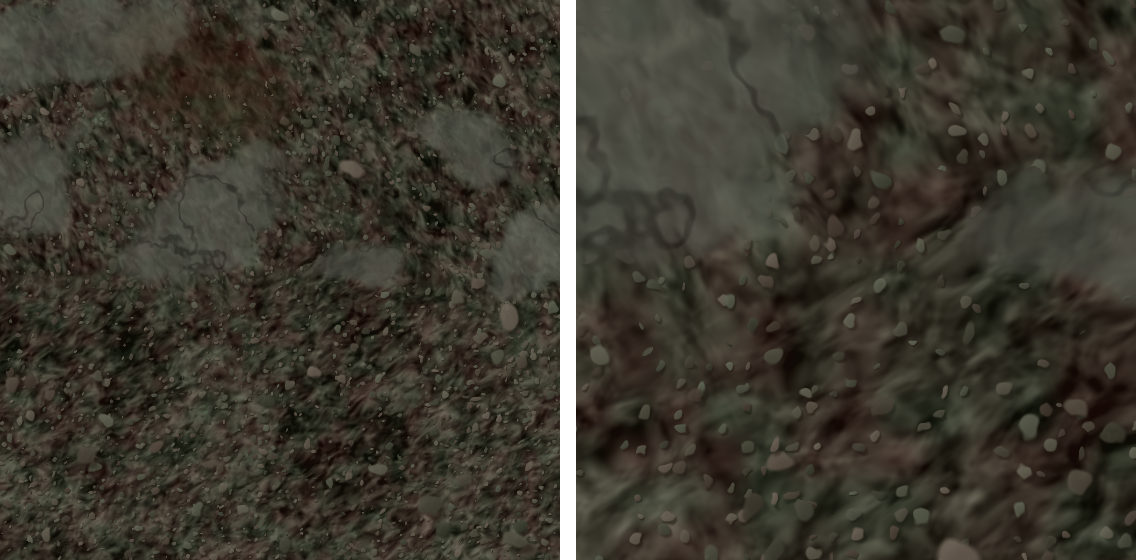
Left, the full canvas; right, a detail of the centre.
This texture is drawn by a three.js fragment shader. Its source:

```glsl
// Dark gritty soil with scattered pebbles, bare brown earth and smooth grey rock patches.
#define GRIT_SCALE 62.0
#define GRIT_CONTRAST 1.0
#define PEBBLE_SCALE 15.0
#define PEBBLE_LAYERS 4
#define ROCK_TONE 0.58
#define SOIL_TONE 0.27
#define DARK_SOIL vec3(0.11, 0.09, 0.06)
#define PALE_SOIL vec3(0.45, 0.44, 0.38)

varying vec2 vUv;

float hash(vec2 p) {
  vec3 q = fract(vec3(p.xyx) * 0.1031);
  q += dot(q, q.yzx + 33.33);
  return fract((q.x + q.y) * q.z);
}

float noise(vec2 p) {
  vec2 cell = floor(p), f = fract(p);
  f = f * f * (3.0 - 2.0 * f);
  return mix(mix(hash(cell), hash(cell + vec2(1, 0)), f.x),
             mix(hash(cell + vec2(0, 1)), hash(cell + vec2(1, 1)), f.x), f.y);
}

float fbm(vec2 p) {
  float sum = 0.0, amp = 0.5;
  for (int i = 0; i < 5; i++) {
    sum += amp * noise(p);
    p = mat2(1.6, 1.2, -1.2, 1.6) * p + 7.3;
    amp *= 0.5;
  }
  return sum;
}

// Components of a vector along and across a direction.
mat2 along(float angle) {
  float c = cos(angle), s = sin(angle);
  return mat2(c, -s, s, c);
}

// Fine grains, stretched along one direction.
float grit(vec2 uv, float angle) {
  vec2 p = along(angle) * uv * GRIT_SCALE * vec2(0.85, 1.4) + 40.0;
  p += 0.9 * vec2(noise(p * 0.6), noise(p * 0.6 + 19.0));
  return 0.34 * (noise(p * 0.5) - 0.5) + 0.5 * (noise(p) - 0.5)
       + 0.5 * (noise(p * 1.9 + 11.0) - 0.5) + 0.2 * (noise(p * 3.7) - 0.5);
}

// Soft tilted ellipse: one at the centre, zero on the rim, negative outside.
float patchField(vec2 uv, vec2 centre, vec2 radius, float angle) {
  return 1.0 - length(along(angle) * (uv - centre) / radius);
}

// One layer of shaded stones with a shadow to the lower right.
void addPebbles(vec2 uv, float scale, float share, float lean, inout float tone, inout float tint) {
  vec2 p = uv * scale, base = floor(p);
  vec2 wobble = 0.22 * vec2(noise(p * 3.0), noise(p * 3.0 + 31.0)) - 0.11;
  for (int y = -1; y <= 1; y++) {
    for (int x = -1; x <= 1; x++) {
      vec2 id = base + vec2(x, y);
      vec2 seed = id + scale * 3.0;
      float size = mix(0.16, 0.4, hash(seed + 5.0));
      vec2 radius = size * vec2(1.0, mix(0.5, 0.9, hash(seed + 9.0)));
      mat2 turn = along(lean + 1.8 * (hash(seed + 13.0) - 0.5));
      vec2 centre = id + 0.2 + 0.6 * vec2(hash(seed + 17.0), hash(seed + 23.0));
      vec2 offset = p + wobble - centre;
      float present = step(hash(seed), share);
      float body = length(turn * offset / radius);
      float shadow = length(turn * (offset - size * vec2(0.35, -0.45)) / radius);
      float cover = present * smoothstep(1.15, 0.75, body);
      float shade = mix(0.38, 0.86, hash(seed + 29.0)) + 0.12 * dot(offset, vec2(-0.6, 0.8)) / size;
      tone *= 1.0 - 0.5 * present * smoothstep(1.3, 0.6, shadow);
      tone = mix(tone, shade, cover * 0.85);
      tint = mix(tint, hash(seed + 37.0) - 0.5, cover);
    }
  }
}

void main() {
  vec2 uv = vUv;
  float broad = fbm(uv * 5.0 + 3.0) - 0.48;
  float ragged = fbm(uv * 13.0 + 21.0) - 0.48;

  // Regions: rock slabs, bare earth and deep hollows.
  float rock = patchField(uv, vec2(0.39, 0.60), vec2(0.18, 0.10), 0.6);
  rock = max(rock, patchField(uv, vec2(0.05, 0.69), vec2(0.09, 0.11), 0.0));
  rock = max(rock, patchField(uv, vec2(0.12, 0.93), vec2(0.30, 0.09), 0.15));
  rock = max(rock, patchField(uv, vec2(0.84, 0.74), vec2(0.09, 0.06), -0.4));
  rock = max(rock, patchField(uv, vec2(0.96, 0.55), vec2(0.13, 0.06), 0.6));
  rock = max(rock, patchField(uv, vec2(0.63, 0.53), vec2(0.10, 0.06), 0.0) - 0.2);
  rock = smoothstep(-0.05, 0.4, rock + 1.5 * ragged + 0.7 * broad);
  float earth = smoothstep(-0.1, 0.6, patchField(uv, vec2(0.38, 0.86), vec2(0.2, 0.13), -0.2) + broad);
  float hollow = smoothstep(-0.2, 0.8, patchField(uv, vec2(0.86, 0.65), vec2(0.2, 0.07), 0.3) + broad);
  hollow = max(hollow, smoothstep(-0.2, 0.8, patchField(uv, vec2(0.02, 0.52), vec2(0.14, 0.08), 0.5) + broad));

  // Soil grain, leaning one way low down and the other way high up.
  float high = smoothstep(0.42, 0.58, uv.y + 0.6 * broad);
  float grain = GRIT_CONTRAST * mix(grit(uv, 0.6), grit(uv, 2.1), high);
  float tone = SOIL_TONE + 0.45 * broad + 0.3 * ragged + grain * (1.0 - 0.5 * earth);
  tone -= 0.07 * earth + 0.12 * hollow;
  float tint = 1.3 * (noise(uv * 38.0 + 50.0) - 0.5);

  // Stones from fine to coarse, the coarse ones rarer.
  float density = clamp(0.75 + 1.8 * broad - 0.7 * earth - 0.4 * hollow, 0.1, 1.0);
  float lean = mix(0.6, 2.1, high);
  for (int i = 0; i < PEBBLE_LAYERS; i++) {
    float coarse = float(i) / float(PEBBLE_LAYERS - 1);
    float scale = PEBBLE_SCALE * exp2(2.4 * (1.0 - coarse));
    addPebbles(uv, scale, density * mix(0.42, 0.07, coarse) * (1.0 - 0.8 * rock), lean, tone, tint);
  }

  // Rock is smoother, cooler and split by dark cracks.
  float crack = smoothstep(0.022, 0.004, abs(fbm(uv * 8.0 + 60.0) - 0.5)) * smoothstep(0.45, 0.6, noise(uv * 11.0));
  float slab = ROCK_TONE + 0.3 * broad + 0.35 * ragged + 0.2 * grain - 0.26 * crack;
  tone = mix(tone, slab, rock * 0.85);

  // Tone to colour, with faint red and green casts.
  vec3 colour = mix(DARK_SOIL, PALE_SOIL, clamp(tone, -0.15, 1.25));
  colour += 0.045 * tint * (1.0 - 0.7 * rock) * vec3(1.0, -0.3, 0.1);
  colour += rock * vec3(-0.012, 0.004, 0.012) + earth * vec3(0.02, -0.002, -0.015);
  gl_FragColor = vec4(max(colour, 0.02), 1.0);
}
```
